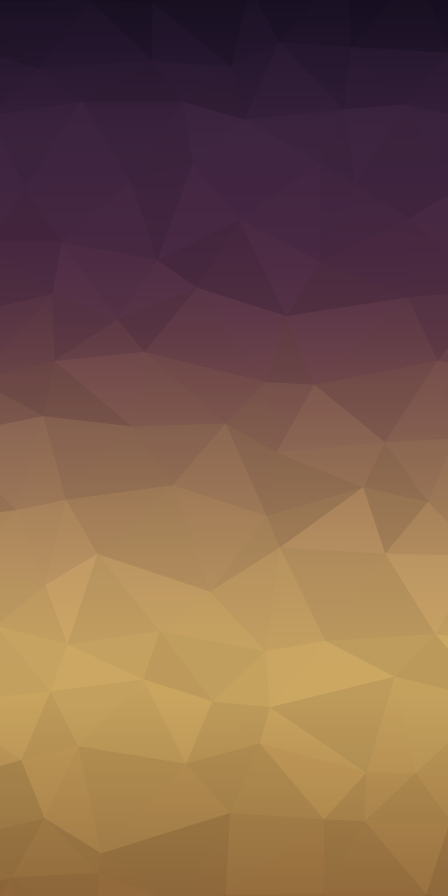
This background is drawn by a WebGL 2 fragment shader. Its source:

```glsl
#version 300 es
precision highp float;

uniform vec2 u_resolution;
out vec4 fragColor;

const vec2  CELL = vec2(0.094, 0.073);  // mesh spacing, in canvas heights
const float JITTER = 0.36;              // vertex displacement, in cells
const float ROW_SHIFT = 0.5;            // sideways offset of odd rows
const float FACET_TONE = 0.45;          // how much a facet keeps its centre colour
const float FACET_CONTRAST = 0.055;     // random brightness per facet
const uint  SEED = 37u;

// Evenly spaced sky colours, from the bottom edge to the top edge
const int LAST_STOP = 14;
const vec3 SKY[15] = vec3[15](
    vec3(0.555, 0.400, 0.225), vec3(0.620, 0.475, 0.270),
    vec3(0.695, 0.550, 0.315), vec3(0.775, 0.635, 0.370),
    vec3(0.775, 0.635, 0.380), vec3(0.720, 0.575, 0.375),
    vec3(0.630, 0.485, 0.340), vec3(0.535, 0.395, 0.315),
    vec3(0.445, 0.295, 0.285), vec3(0.345, 0.205, 0.265),
    vec3(0.285, 0.160, 0.255), vec3(0.255, 0.145, 0.250),
    vec3(0.225, 0.135, 0.235), vec3(0.155, 0.095, 0.185),
    vec3(0.090, 0.060, 0.130));

vec3 skyColor(float height) {
    float t = clamp(height, 0.0, 1.0) * float(LAST_STOP);
    int i = min(int(t), LAST_STOP - 1);
    return mix(SKY[i], SKY[i + 1], t - float(i));
}

// Integer hash giving three values in 0..1
vec3 hash3(ivec2 id) {
    uvec3 v = uvec3(uint(id.x + 64), uint(id.y + 64), SEED) * 1664525u + 1013904223u;
    v.x += v.y * v.z; v.y += v.z * v.x; v.z += v.x * v.y;
    v ^= v >> 16u;
    v.x += v.y * v.z; v.y += v.z * v.x; v.z += v.x * v.y;
    return vec3(v >> 8u) / float(1 << 24);
}

vec2 meshVertex(ivec2 id) {
    vec2 offset = (hash3(id).xy * 2.0 - 1.0) * JITTER;
    offset.x += ROW_SHIFT * float(id.y & 1);
    return (vec2(id) + offset) * CELL;
}

// Signed distance to the line a-b, positive on its left
float edgeDistance(vec2 p, vec2 a, vec2 b) {
    vec2 e = b - a, q = p - a;
    return (e.x * q.y - e.y * q.x) / max(length(e), 1e-5);
}

// Premultiplied colour and coverage of one counter-clockwise facet
vec4 facet(vec2 p, vec2 a, vec2 b, vec2 c, float random, float pixel) {
    float d = min(edgeDistance(p, a, b), min(edgeDistance(p, b, c), edgeDistance(p, c, a)));
    float coverage = clamp(d / pixel + 0.5, 0.0, 1.0);
    float centre = (a.y + b.y + c.y) / 3.0;
    vec3 color = skyColor(mix(p.y, centre, FACET_TONE));
    color *= 1.0 + FACET_CONTRAST * (random * 2.0 - 1.0);
    return vec4(color, 1.0) * coverage;
}

void main() {
    vec2 p = gl_FragCoord.xy / u_resolution.y;
    float pixel = 1.0 / u_resolution.y;
    ivec2 home = ivec2(floor(p / CELL));
    vec4 sum = vec4(skyColor(p.y), 1.0) * 0.001;

    // Split every nearby quad along its shorter diagonal
    for (int y = -1; y <= 1; y++) {
        for (int x = -1; x <= 1; x++) {
            ivec2 id = home + ivec2(x, y);
            vec2 a = meshVertex(id);
            vec2 b = meshVertex(id + ivec2(1, 0));
            vec2 c = meshVertex(id + ivec2(1, 1));
            vec2 d = meshVertex(id + ivec2(0, 1));
            float first = hash3(id).z;
            float second = hash3(id + ivec2(31, 17)).z;
            if (distance(a, c) < distance(b, d)) {
                sum += facet(p, a, b, c, first, pixel);
                sum += facet(p, a, c, d, second, pixel);
            } else {
                sum += facet(p, a, b, d, first, pixel);
                sum += facet(p, b, c, d, second, pixel);
            }
        }
    }
    fragColor = vec4(sum.rgb / sum.a, 1.0);
}
```
